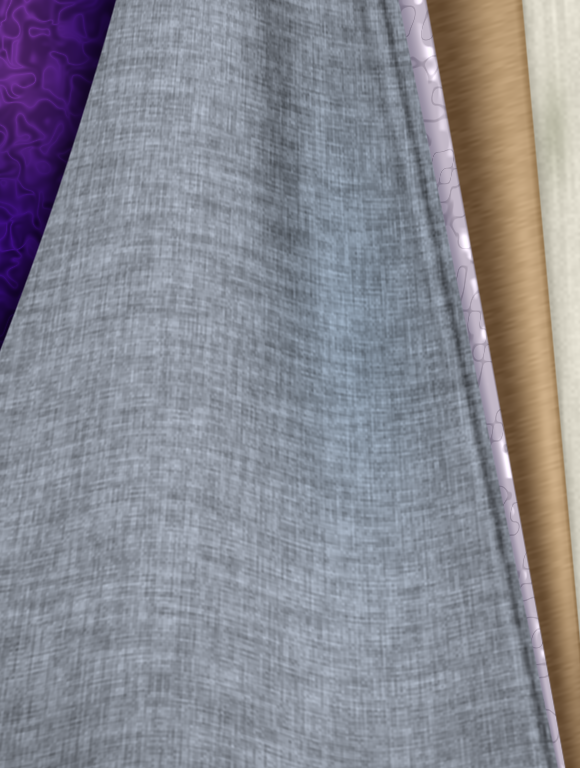
This texture is drawn by a WebGL 1 fragment shader. Its source:

```glsl
precision highp float;
// Hanging draped fabrics: woven blue-grey cloth between purple, lavender, tan and cream.
uniform vec2 u_resolution;

float hash(vec2 p) {
  return fract(sin(dot(p, vec2(127.1, 311.7))) * 43758.5453);
}

float noise(vec2 p) {
  vec2 i = floor(p), f = fract(p);
  f = f * f * (3.0 - 2.0 * f);
  return mix(mix(hash(i), hash(i + vec2(1.0, 0.0)), f.x),
             mix(hash(i + vec2(0.0, 1.0)), hash(i + vec2(1.0, 1.0)), f.x), f.y);
}

float bump(float x, float center, float width) {
  float d = (x - center) / width;
  return exp(-d * d);
}

float rightOf(float x, float edge) {
  return smoothstep(-0.002, 0.002, x - edge);
}

// Crinkled purple cloth with embossed ridges
vec3 purpleCloth(float x, float t) {
  vec2 q = vec2(x, t * 1.33);
  vec2 w = q * 45.0 + 2.5 * vec2(noise(q * 38.0), noise(q * 38.0 + 19.0));
  float ridge = 1.0 - abs(2.0 * noise(w) - 1.0);
  float lit = bump(x, 0.02, 0.10) * (1.0 - smoothstep(0.08, 0.32, t));
  vec3 c = mix(vec3(0.14, 0.03, 0.33), vec3(0.38, 0.17, 0.52), lit);
  c *= 0.72 + 0.45 * ridge * ridge;
  return c + vec3(0.08, 0.02, 0.14) * bump(t, 0.32, 0.06) * ridge;
}

// Fine slubbed weave, with threads following the drape
float weave(float x, float t) {
  float spread = 0.62 + 0.38 * t;
  float u = (x - 0.50) / spread;
  float v = t * 1.33 + 0.035 * sin(x * 9.0 - 1.0) - 0.05 * x;
  float warp = noise(vec2(u * 210.0, v * 24.0)) - 0.5;
  float weft = noise(vec2(u * 26.0, v * 230.0 + 7.0)) - 0.5;
  float slub = noise(vec2(u * 9.0 + 3.0, v * 75.0)) - 0.5;
  float grain = noise(vec2(u * 190.0, v * 190.0)) - 0.5;
  return 0.11 * warp + 0.11 * weft + 0.07 * slub + 0.10 * grain;
}

vec3 greyCloth(float x, float t, float leftEdge, float crease) {
  float valley = 0.465 + 0.10 * t;
  float upper = 1.0 - smoothstep(0.15, 0.75, t);
  float light = 0.555;
  light += 0.055 * bump(x, 0.34 - 0.10 * t, 0.11) * (1.0 - 0.5 * t);
  light -= 0.13 * bump(x, valley, 0.035 + 0.06 * t) * upper;
  light += 0.04 * bump(x, 0.55 + 0.05 * t, 0.05) * bump(t, 0.42, 0.28);
  light += 0.045 * bump(x, 0.57, 0.22) * smoothstep(0.45, 0.8, t);
  light -= 0.06 * bump(x, crease - 0.06, 0.09) * (1.0 - 0.4 * t);
  light -= 0.05 * smoothstep(0.65, 1.0, t) * (1.0 - smoothstep(0.05, 0.5, x));
  light -= 0.04 * bump(x, leftEdge, 0.035);
  light -= 0.03 * smoothstep(0.88, 1.0, t);
  // Narrow folds tucked behind the right hem
  float tucked = rightOf(x, crease);
  light -= 0.02 * tucked;
  light -= 0.16 * bump(x, crease + 0.006, 0.007);
  light += 0.05 * bump(x, crease - 0.012, 0.008);
  light -= 0.07 * bump(x, crease - 0.035 + 0.02 * t, 0.008) * upper;
  float blue = bump(x, 0.58 + 0.08 * t, 0.14) * bump(t, 0.42, 0.3);
  vec3 tint = mix(vec3(0.965, 1.01, 1.085), vec3(0.91, 1.01, 1.12), blue);
  return (light + weave(x, t)) * tint;
}

// Shiny lavender strip with glints along its rim
vec3 lavenderStrip(float x, float t, float leftEdge, float rightEdge) {
  float s = (x - leftEdge) / max(rightEdge - leftEdge, 0.004);
  vec3 c = mix(vec3(0.58, 0.55, 0.63), vec3(0.76, 0.72, 0.78), smoothstep(0.0, 0.6, s));
  float vein = abs(noise(vec2(x * 55.0 + t * 12.0, t * 48.0)) - 0.5);
  c -= 0.10 * (1.0 - smoothstep(0.01, 0.07, vein));
  float glint = smoothstep(0.55, 0.8, noise(vec2(x * 50.0, t * 60.0 + 4.0)));
  c += 0.28 * glint * bump(s, 0.78, 0.22);
  return c - 0.16 * smoothstep(0.88, 1.0, s);
}

vec3 tanCloth(float x, float t, float leftEdge, float rightEdge) {
  float s = clamp((x - leftEdge) / (rightEdge - leftEdge), 0.0, 1.0);
  float lit = smoothstep(0.12, 0.72, s) * (1.0 - 0.55 * smoothstep(0.7, 1.0, t));
  vec3 c = mix(vec3(0.40, 0.30, 0.20), vec3(0.72, 0.60, 0.45), lit);
  c += 0.07 * bump(s, 0.78, 0.12) * bump(t, 0.5, 0.35);
  c -= 0.12 * smoothstep(0.9, 1.0, s);
  return c + 0.06 * (noise(vec2(x * 50.0, t * 260.0 + x * 60.0)) - 0.5);
}

vec3 creamCloth(float x, float t, float leftEdge) {
  float streak = noise(vec2((x - 0.08 * t) * 130.0, t * 9.0)) - 0.5;
  float fleck = noise(vec2(x * 160.0, t * 210.0)) - 0.5;
  vec3 c = vec3(0.87, 0.855, 0.80) + 0.08 * streak + 0.05 * fleck;
  c -= vec3(0.14, 0.13, 0.15) * bump(x, 0.955, 0.025) * bump(t, 0.17, 0.07);
  return c - 0.15 * bump(x, leftEdge, 0.012);
}

void main() {
  vec2 p = gl_FragCoord.xy / u_resolution;
  float x = p.x, t = 1.0 - p.y;
  // Hem positions, with t measured down from the top
  float purpleEdge = 0.20 - 0.36 * t - 0.17 * t * t;
  float crease = 0.654 + 0.29 * t;
  float greyEdge = 0.687 + 0.275 * t;
  float lavenderEdge = 0.735 + 0.24 * t;
  float tanEdge = 0.90 + 0.12 * t;
  vec3 color = purpleCloth(x, t) * (1.0 - 0.45 * bump(x, purpleEdge, 0.025));
  color = mix(color, greyCloth(x, t, purpleEdge, crease), rightOf(x, purpleEdge));
  color = mix(color, lavenderStrip(x, t, greyEdge, lavenderEdge), rightOf(x, greyEdge));
  color = mix(color, tanCloth(x, t, lavenderEdge, tanEdge), rightOf(x, lavenderEdge));
  color = mix(color, creamCloth(x, t, tanEdge), rightOf(x, tanEdge));
  gl_FragColor = vec4(clamp(color, 0.0, 1.0), 1.0);
}
```
